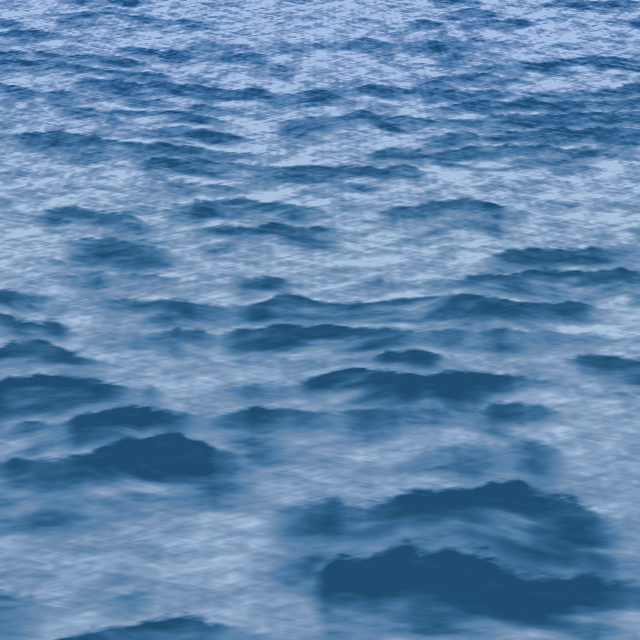
A Shadertoy shader for this texture:

```glsl
// Draws a rippled blue sea in perspective, with dark wave faces and pale troughs.

const int WAVE_ROWS = 32;
const float HORIZON = 1.18;

const vec3 WATER[6] = vec3[6](
    vec3(0.12, 0.30, 0.44), vec3(0.21, 0.40, 0.56), vec3(0.33, 0.50, 0.66),
    vec3(0.44, 0.56, 0.69), vec3(0.54, 0.65, 0.78), vec3(0.66, 0.76, 0.87));

float hash(vec2 p) {
    vec3 q = fract(vec3(p.xyx) * 0.1031);
    q += dot(q, q.yzx + 33.33);
    return fract((q.x + q.y) * q.z);
}

float noise(vec2 p) {
    vec2 cell = floor(p);
    vec2 f = fract(p);
    f = f * f * (3.0 - 2.0 * f);
    float low = mix(hash(cell), hash(cell + vec2(1, 0)), f.x);
    float high = mix(hash(cell + vec2(0, 1)), hash(cell + vec2(1, 1)), f.x);
    return mix(low, high, f.y);
}

float fbm(vec2 p) {
    float sum = 0.0, weight = 0.5;
    for (int i = 0; i < 4; i++) {
        sum += weight * noise(p);
        weight *= 0.5;
        p = p * 2.0 + vec2(19.0, 7.0);
    }
    return sum / 0.9375;
}

// Crest line of one row, with peaks kept slightly pointed
float crestLine(float x, float row) {
    float sum = 0.0, weight = 0.56;
    for (int i = 0; i < 4; i++) {
        float cell = floor(x);
        float f = x - cell;
        f = mix(f, f * f * (3.0 - 2.0 * f), 0.55);
        sum += weight * mix(hash(vec2(cell, row)), hash(vec2(cell + 1.0, row)), f);
        weight *= 0.45;
        x = x * 2.1 + 19.0;
        row += 41.0;
    }
    return sum / 0.976;
}

// Canvas point to water plane; features grow with depth
vec2 waterPlane(vec2 p, float depth) {
    return vec2((p.x - 0.5) / depth, -log(depth));
}

// Thin sharp ridges
float ridges(vec2 p) {
    float sum = 0.0, weight = 0.42;
    for (int i = 0; i < 3; i++) {
        sum += weight * (1.0 - abs(2.0 * noise(p) - 1.0));
        weight *= 0.8;
        p = p * 1.7 + vec2(23.0, 11.0);
    }
    return sum;
}

// Bright ripples slanting one way, dark ones the other; centred on zero
float crossRipples(vec2 plane, vec2 frequency) {
    vec2 q = plane * frequency;
    return ridges(vec2(q.x, q.y + 0.7 * q.x) + 140.0) - ridges(vec2(q.x, q.y - 0.9 * q.x) + 290.0);
}

// Lays one row of waves over the darkness gathered so far
float addWaveRow(float darkness, vec2 p, float row, float depth, float bias, float streak) {
    float amplitude = 0.085 * depth;
    float cellWidth = 0.23 * sqrt(depth);
    float hump = crestLine(p.x / cellWidth + row * 3.7, row * 17.0);
    float strength = smoothstep(0.38, 0.65, hump + bias);
    float below = HORIZON - depth + amplitude * 1.5 * (hump - 0.45) - p.y;

    // Crisp crest above, soft ragged foot below
    float softness = 0.001 + 0.005 * depth;
    float cover = smoothstep(-softness, softness, below);
    float thickness = amplitude * (0.25 + 0.9 * strength);
    float foot = 1.0 - smoothstep(0.2, 1.2, below / thickness + 1.3 * (streak - 0.5));

    // Pale rim of the water behind the crest
    float rim = strength * smoothstep(-0.3 * amplitude, 0.0, below) * (1.0 - cover);
    return max(darkness * (1.0 - 0.55 * rim), strength * cover * foot);
}

vec3 waterColor(float brightness) {
    vec3 color = WATER[0];
    for (int i = 1; i < 6; i++) {
        color = mix(color, WATER[i], clamp(brightness * 5.0 - float(i - 1), 0.0, 1.0));
    }
    return color;
}

void mainImage(out vec4 fragColor, in vec2 fragCoord) {
    vec2 p = fragCoord / iResolution.y;
    float depth = HORIZON - p.y;
    float far = smoothstep(0.35, 0.95, p.y);

    // Surface texture: gently bent streaks and fine ripples
    vec2 plane = waterPlane(p, depth);
    plane.y += 0.07 * (noise(plane * vec2(5.0, 7.0) + 30.0) - 0.5);
    float streak = fbm(plane * vec2(7.0, 34.0) + 60.0);
    float ripple = crossRipples(waterPlane(p, depth + 0.3), vec2(18.0, 84.0));

    // Broad swell, then wave rows from far to near
    float bend = noise(vec2(p.x * 2.5, p.y * 3.0) + 12.0) - 0.5;
    float swell = cos(6.2832 * (p.y + 0.12 * bend - 0.47) / 0.38);
    float bias = 0.08 * swell + mix(0.03, -0.02, far);
    vec2 wavePoint = p + vec2(0.0, depth * (0.008 * ripple + 0.12 * bend));
    float darkness = 0.0;
    float rowDepth = 0.15;
    for (int i = 0; i < WAVE_ROWS; i++) {
        darkness = addWaveRow(darkness, wavePoint, float(i), rowDepth, bias, streak);
        rowDepth *= 1.07;
    }

    // Tone: pale open water, dark faces, ripples strongest far away
    float openWater = mix(0.68, 0.83, smoothstep(0.1, 0.9, p.y));
    float waveFace = mix(0.01, 0.24, far);
    float calm = 1.0 - 0.75 * darkness * (1.0 - 0.5 * far);
    float brightness = mix(openWater, waveFace, darkness);
    brightness += calm * (mix(0.38, 0.9, far) * ripple + 0.45 * (streak - 0.5));

    // Bluer tint toward the horizon
    vec3 color = waterColor(clamp(brightness, 0.0, 1.0));
    color += vec3(-0.01, -0.01, 0.03) * smoothstep(0.6, 1.0, p.y);
    fragColor = vec4(color, 1.0);
}
```
